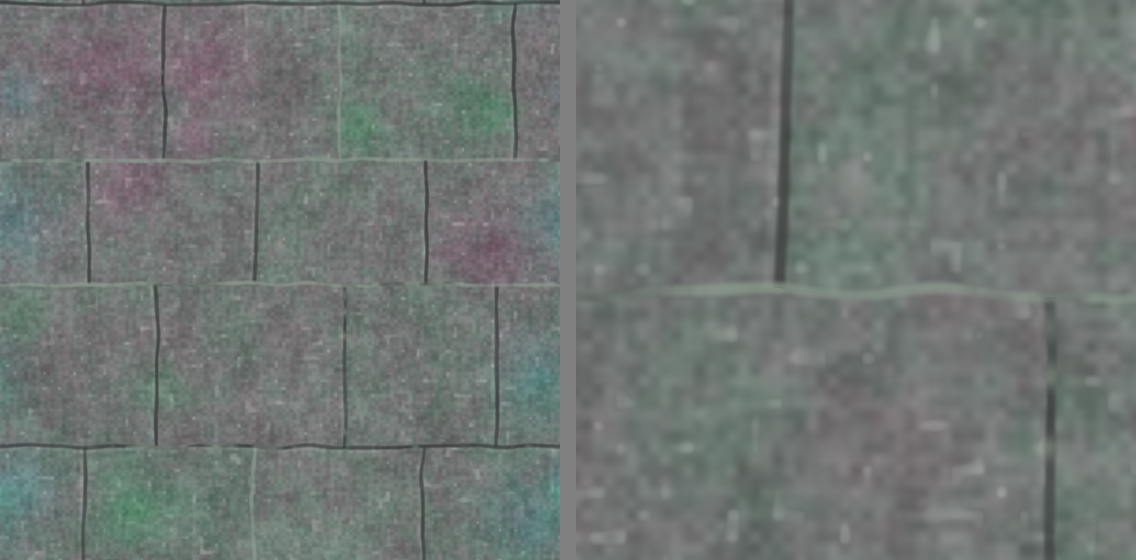
Left, the full canvas; right, a detail of the centre.
Reproduce this texture procedurally as a WebGL 2 fragment shader.

```glsl
#version 300 es
precision highp float;
// Weathered slate slabs in four staggered courses, with mossy and purple stains.
uniform vec2 u_resolution;
out vec4 outColor;

const vec3 GREY = vec3(0.445, 0.437, 0.442);
const vec3 MOSS_GREY = vec3(0.415, 0.478, 0.447);
const vec3 PURPLE_SHIFT = vec3(0.035, -0.045, 0.005);
const vec3 GREEN_SHIFT = vec3(-0.07, 0.045, -0.025);
const vec3 TEAL_SHIFT = vec3(-0.055, 0.035, 0.045);
const vec3 DARK_JOINT = vec3(0.23, 0.24, 0.24);
const vec3 LIGHT_JOINT = vec3(0.55, 0.61, 0.56);

// Courses run from bottom to top; each has three upright joints.
const float COURSE_TOP[4] = float[4](0.203, 0.492, 0.714, 0.994);
const float BED_LIGHT[4] = float[4](0.28, 0.72, 0.82, 0.1);
const vec3 JOINT_X[4] = vec3[4](vec3(0.151, 0.452, 0.755), vec3(0.280, 0.615, 0.886),
                                vec3(0.157, 0.458, 0.760), vec3(0.293, 0.607, 0.919));
const vec3 JOINT_LIGHT[4] = vec3[4](vec3(0.1, 0.85, 0.15), vec3(0.1, 0.42, 0.1),
                                    vec3(0.1, 0.15, 0.1), vec3(0.15, 0.95, 0.1));
const vec3 SLAB_MOSS[4] = vec3[4](vec3(0.7, 0.85, 0.6), vec3(0.4, 0.2, 0.6),
                                  vec3(0.25, 0.15, 0.55), vec3(0.2, 0.25, 0.6));

// Stains: centre and radius.
const vec3 PURPLE_STAINS[5] = vec3[5](vec3(0.19, 0.86, 0.12), vec3(0.36, 0.88, 0.08),
    vec3(0.35, 0.74, 0.05), vec3(0.24, 0.67, 0.08), vec3(0.86, 0.55, 0.08));
const vec3 GREEN_STAINS[5] = vec3[5](vec3(0.24, 0.08, 0.07), vec3(0.295, 0.30, 0.05),
    vec3(0.04, 0.44, 0.05), vec3(0.86, 0.80, 0.06), vec3(0.64, 0.77, 0.05));
const vec3 TEAL_STAINS[5] = vec3[5](vec3(0.03, 0.83, 0.05), vec3(0.02, 0.60, 0.09),
    vec3(0.95, 0.07, 0.09), vec3(0.96, 0.32, 0.08), vec3(0.04, 0.13, 0.07));

float hash(vec2 cell, float seed) {
    vec3 q = fract(vec3(cell.xyx + seed * 7.3) * vec3(0.1031, 0.1030, 0.0973));
    q += dot(q, q.yzx + 33.33);
    return fract((q.x + q.y) * q.z);
}

// Value noise that repeats over the unit square.
float noise(vec2 p, vec2 cells, float seed) {
    vec2 q = p * cells, i = floor(q), f = fract(q);
    f = f * f * (3.0 - 2.0 * f);
    vec2 a = mod(i, cells), b = mod(i + 1.0, cells);
    return mix(mix(hash(a, seed), hash(vec2(b.x, a.y), seed), f.x),
               mix(hash(vec2(a.x, b.y), seed), hash(b, seed), f.x), f.y);
}

float fbm(vec2 p, float cells, float seed) {
    float sum = 0.0, weight = 0.5;
    for (int i = 0; i < 4; i++) {
        sum += weight * noise(p, vec2(cells), seed + float(i));
        cells *= 2.0;
        weight *= 0.6;
    }
    return sum / 1.088;
}

vec2 wrapped(vec2 d) { return d - round(d); }

float stainAmount(vec3 stains[5], vec2 p) {
    float amount = 0.0;
    for (int i = 0; i < 5; i++) {
        vec2 d = wrapped(p - stains[i].xy) / stains[i].z;
        amount += exp(-dot(d, d) * 1.4);
    }
    return amount;
}

// Draws one worn joint: d is the signed distance across it.
vec3 addJoint(vec3 color, vec2 p, float d, float lightness, float seed) {
    float wear = noise(p, vec2(14.0), seed);
    float chips = noise(p, vec2(70.0), seed + 1.0);
    float light = smoothstep(0.3, 0.7, lightness + (wear - 0.5) * 0.5 + (chips - 0.5) * 0.3);
    float halfWidth = mix(0.0045, 0.0065, chips);
    float core = 1.0 - smoothstep(0.001, halfWidth, abs(d));
    float rim = 1.0 - smoothstep(0.001, 0.006, abs(d + 0.006));
    color += rim * (1.0 - light) * 0.07 * chips;
    float strength = mix(0.55 + 0.4 * wear, 0.35 + 0.5 * chips, light);
    return mix(color, mix(DARK_JOINT, LIGHT_JOINT, light), core * strength);
}

vec3 stoneColor(vec2 p, float moss) {
    float patches = fbm(p, 10.0, 3.0) - 0.5;
    vec3 color = mix(GREY, MOSS_GREY, clamp(moss + patches * 1.8, 0.0, 1.2));
    float breakup = 0.5 + fbm(p, 24.0, 11.0);
    color += breakup * (PURPLE_SHIFT * stainAmount(PURPLE_STAINS, p)
        + GREEN_SHIFT * stainAmount(GREEN_STAINS, p) + TEAL_SHIFT * stainAmount(TEAL_STAINS, p));
    // Mottling, fine streaks, grain and pale flecks.
    float shade = 0.13 * (fbm(p, 18.0, 21.0) - 0.5);
    shade += 0.05 * (noise(p, vec2(130.0, 36.0), 31.0) - 0.5);
    shade += 0.04 * (noise(p, vec2(36.0, 130.0), 32.0) - 0.5);
    shade += 0.08 * (noise(p, vec2(150.0), 33.0) - 0.5);
    shade += 0.09 * smoothstep(0.78, 1.0, noise(p, vec2(75.0), 34.0));
    vec3 tint = vec3(-0.5, 0.5, 0.1) * (noise(p, vec2(60.0), 41.0) - 0.5);
    return color + shade + 0.045 * tint + 0.006;
}

void main() {
    vec2 p = gl_FragCoord.xy / u_resolution;
    vec2 bend = vec2(noise(p, vec2(20.0), 51.0), noise(p, vec2(20.0), 52.0)) - 0.5;
    vec2 q = p + 0.007 * bend;
    int course = 0;
    for (int i = 0; i < 4; i++) course += int(step(COURSE_TOP[i], q.y));
    course %= 4;
    vec3 joints = JOINT_X[course];
    int slab = int(dot(step(joints, vec3(q.x)), vec3(1.0))) % 3;
    vec3 color = stoneColor(p, SLAB_MOSS[course][slab]);
    for (int i = 0; i < 3; i++)
        color = addJoint(color, p, wrapped(q - joints[i]).x, JOINT_LIGHT[course][i], 60.0 + float(i));
    for (int i = 0; i < 4; i++)
        color = addJoint(color, p, wrapped(q - COURSE_TOP[i]).y, BED_LIGHT[i], 70.0 + float(i));
    outColor = vec4(color, 1.0);
}
```
